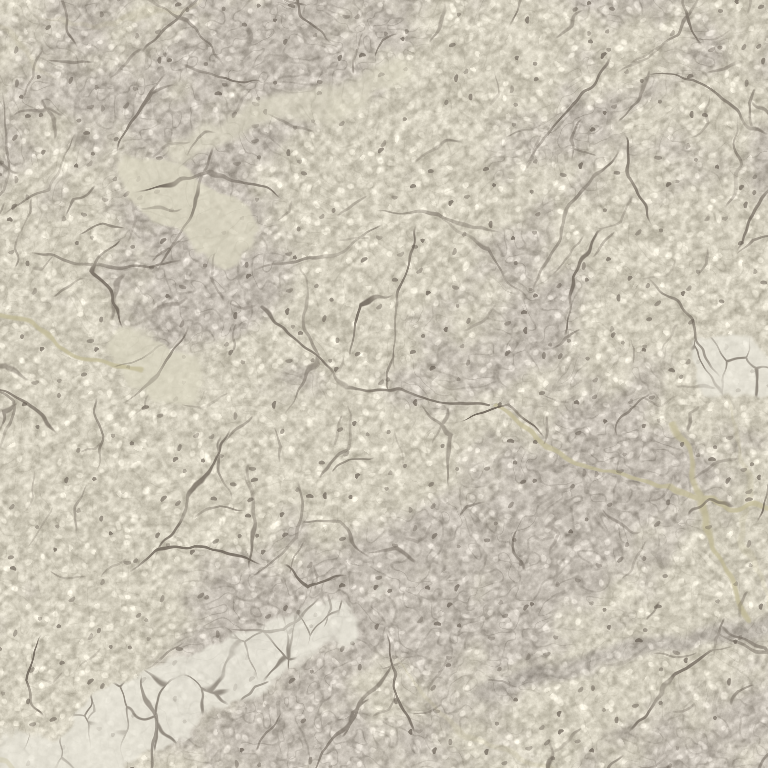
A Shadertoy shader for this texture:

```glsl
// Cream and mauve-grey marble: gritty ground, pale patches, ochre veins, dark cracks.

float hash(vec2 p) {
    return fract(sin(dot(p, vec2(127.1, 311.7))) * 43758.5453);
}

vec2 hash2(vec2 p) {
    return vec2(hash(p), hash(p + 19.7));
}

mat2 rotation(float a) {
    float c = cos(a), s = sin(a);
    return mat2(c, -s, s, c);
}

float noise(vec2 p) {
    vec2 i = floor(p), f = fract(p);
    f = f * f * (3.0 - 2.0 * f);
    float low = mix(hash(i), hash(i + vec2(1, 0)), f.x);
    float high = mix(hash(i + vec2(0, 1)), hash(i + vec2(1, 1)), f.x);
    return mix(low, high, f.y);
}

float fbm(vec2 p) {
    float sum = 0.0, gain = 0.53;
    for (int i = 0; i < 4; i++) {
        sum += gain * noise(p);
        p = rotation(0.6) * p * 2.03 + 7.3;
        gain *= 0.5;
    }
    return sum;
}

// Nearest distance, second distance and random value of the nearest cell
vec3 voronoi(vec2 p) {
    vec2 cell = floor(p);
    vec3 best = vec3(8.0, 8.0, 0.0);
    for (int j = -1; j <= 1; j++)
    for (int i = -1; i <= 1; i++) {
        vec2 id = cell + vec2(i, j);
        float d = length(id + hash2(id) - p);
        if (d < best.x) best = vec3(d, best.x, hash(id + 5.3));
        else best.y = min(best.y, d);
    }
    return best;
}

// Tapered, kinked strokes scattered on a jittered grid
float strokes(vec2 p, float scale, float density, float halfLength, float width, float lean, float seed, float px) {
    vec2 q = p * scale, cell = floor(q);
    float ink = 0.0;
    for (int j = -1; j <= 1; j++)
    for (int i = -1; i <= 1; i++) {
        vec2 id = cell + vec2(i, j), rnd = hash2(id + seed);
        if (hash(id + seed + 3.1) > density) continue;
        float angle = lean + (hash(id + seed + 8.4) - 0.5) * 2.0;
        vec2 d = rotation(angle) * (q - id - rnd);
        float along = d.x / (halfLength * mix(0.45, 1.0, rnd.x));
        float kink = (rnd.y - 0.5) * 0.6 * halfLength;
        float across = abs(d.y + kink * (abs(along) - 0.4)) / scale;
        float taper = max(1.0 - along * along, 0.0);
        float w = width * taper;
        float line = 1.0 - smoothstep(w, w + px * 1.3, across);
        ink = max(ink, line * smoothstep(0.0, 0.4, taper) * mix(0.45, 1.0, rnd.y));
    }
    return ink;
}

float vein(vec2 p, vec2 a, vec2 b, float width, float soft) {
    vec2 ab = b - a;
    float t = clamp(dot(p - a, ab) / dot(ab, ab), 0.0, 1.0);
    return 1.0 - smoothstep(width, width + soft, length(p - a - ab * t));
}

float blotch(vec2 p, vec2 centre, vec2 radii, float angle, float ragged) {
    return 1.0 - smoothstep(0.82, 1.0, length(rotation(angle) * (p - centre) / radii) + ragged);
}

void mainImage(out vec4 fragColor, in vec2 fragCoord) {
    float px = 1.0 / min(iResolution.x, iResolution.y);
    vec2 p = fragCoord * px;

    const vec3 CREAM = vec3(0.835, 0.812, 0.746);
    const vec3 MAUVE = vec3(0.762, 0.733, 0.695);
    const vec3 IVORY = vec3(0.855, 0.835, 0.755);
    const vec3 PALE = vec3(0.905, 0.89, 0.84);
    const vec3 OCHRE = vec3(0.76, 0.73, 0.59);
    const vec3 CRACK = vec3(0.40, 0.365, 0.325);

    // Shared wander that roughens veins, cracks and patch borders
    vec2 wander = vec2(fbm(p * 9.0), fbm(p * 9.0 + 31.0)) - 0.5;
    vec2 jitter = vec2(noise(p * 48.0), noise(p * 48.0 + 17.0)) - 0.5;
    vec2 w = p + wander * 0.06 + jitter * 0.006;
    float ragged = (fbm(p * 14.0 + 4.0) - 0.5) * 1.5;

    // Ground with cloudy mauve areas stretched along the diagonal
    vec2 diagonal = rotation(0.65) * p;
    float cloud = fbm(diagonal * vec2(4.0, 7.0) + 2.6) + 0.3 * (fbm(p * 26.0) - 0.5);
    float mauve = smoothstep(0.42, 0.66, cloud);
    vec3 color = mix(CREAM, MAUVE, mauve * 0.85);

    // Smooth ivory and cracked pale patches
    float ivory = max(blotch(p, vec2(0.23, 0.74), vec2(0.10, 0.045), -0.5, ragged),
                      blotch(p, vec2(0.21, 0.52), vec2(0.085, 0.055), -0.5, ragged));
    ivory = max(ivory, 0.8 * vein(w, vec2(0.23, 0.80), vec2(0.52, 0.90), 0.008, 0.015));
    float pale = max(blotch(p, vec2(0.27, 0.11), vec2(0.30, 0.058), 0.42, ragged),
                     blotch(p, vec2(0.95, 0.52), vec2(0.065, 0.045), 0.2, ragged));
    color = mix(color, IVORY, ivory * 0.85);
    color = mix(color, PALE, pale * 0.9);
    float band = vein(w, vec2(0.64, 0.09), vec2(1.05, 0.21), 0.004, 0.018);
    color = mix(color, MAUVE * 0.92, band * 0.75);

    // Grit: fine grain, curled dark rims and light pebbles
    float rough = 1.0 - 0.7 * max(ivory, pale);
    float grain = fbm(p * 145.0) - 0.5;
    float streak = noise(diagonal * vec2(75.0, 210.0)) - 0.5;
    float curl = 1.0 - smoothstep(0.02, 0.12, abs(noise(p * 82.0 + wander * 8.0) - 0.5));
    vec3 stone = voronoi(p * 78.0 + jitter * 0.8);
    float pebble = (1.0 - smoothstep(0.2, 0.42, stone.x)) * smoothstep(0.5, 0.9, stone.z);
    float tone = grain * 0.30 + streak * 0.08 + pebble * 0.11 - curl * mix(0.035, 0.075, mauve);
    color += tone * rough;

    // Ochre veins
    float ochre = vein(w, vec2(0.63, 0.47), vec2(0.78, 0.38), 0.0018, 0.003);
    ochre = max(ochre, vein(w, vec2(0.78, 0.38), vec2(1.05, 0.335), 0.0018, 0.003));
    ochre = max(ochre, vein(w, vec2(0.88, 0.45), vec2(0.96, 0.20), 0.0012, 0.004));
    ochre = max(ochre, vein(w, vec2(-0.05, 0.60), vec2(0.18, 0.52), 0.0015, 0.004));
    ochre = max(ochre, 0.5 * strokes(w, 4.0, 0.4, 0.8, 0.002, -0.5, 61.0, px * 2.0));
    color = mix(color, OCHRE, ochre * 0.75);

    // Cracks: scattered strokes, one long fracture and a net inside the pale patches
    float crack = strokes(w, 6.5, 0.55, 0.7, 0.0014, 0.75, 11.0, px);
    crack = max(crack, strokes(w, 7.5, 0.4, 0.75, 0.0012, 1.9, 27.0, px));
    crack = max(crack, 0.65 * strokes(w, 17.0, 0.4, 0.6, 0.0009, 0.7, 43.0, px));
    crack = max(crack, 0.8 * vein(w, vec2(0.34, 0.60), vec2(0.44, 0.51), 0.0009, px * 1.5));
    crack = max(crack, 0.8 * vein(w, vec2(0.44, 0.51), vec2(0.62, 0.47), 0.0009, px * 1.5));
    vec3 net = voronoi(w * vec2(24.0, 17.0));
    float seam = 1.0 - smoothstep(0.015, 0.075, net.y - net.x);
    crack = max(crack, seam * pale * 0.75 * smoothstep(0.3, 0.6, noise(p * 22.0)));
    crack *= 0.5 + 0.5 * smoothstep(0.25, 0.6, noise(p * 30.0 + 9.0));
    color = mix(color, CRACK, crack * 0.85);

    // Dark specks, longer along the diagonal
    float speck = strokes(p, 42.0, 0.28, 0.24, 0.0017, 0.7, 83.0, px);
    color = mix(color, CRACK, speck * rough * 0.7);

    fragColor = vec4(clamp(color, 0.0, 1.0), 1.0);
}
```
